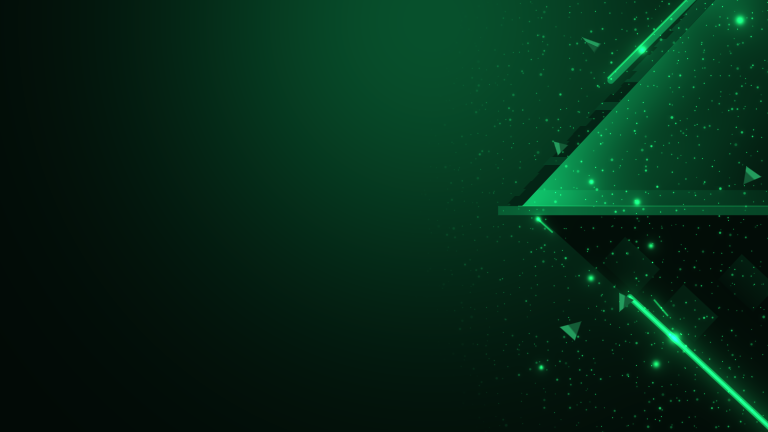
Write a WebGL 1 fragment shader that draws this background.

```glsl
precision highp float;
uniform vec2 u_resolution;

const vec3 NIGHT = vec3(0.008, 0.035, 0.022);
const vec3 EMERALD = vec3(0.07, 1.0, 0.54);
const vec3 NEON = vec3(0.10, 0.95, 0.45);
const vec3 MINT = vec3(0.16, 0.72, 0.43);

float hash(vec2 p) {
  return fract(sin(dot(p, vec2(127.1, 311.7))) * 43758.5);
}

float cover(float d, float aa) {
  return 1.0 - smoothstep(-aa, aa, d);
}

// Signed distance to a line, positive on its right
float side(vec2 p, vec2 a, vec2 b) {
  vec2 dir = normalize(b - a);
  return dot(p - a, vec2(dir.y, -dir.x));
}

float segment(vec2 p, vec2 a, vec2 b) {
  vec2 ab = b - a;
  return length(p - a - ab * clamp(dot(p - a, ab) / dot(ab, ab), 0.0, 1.0));
}

vec2 turn(vec2 p, float angle) {
  float c = cos(angle), s = sin(angle);
  return vec2(c * p.x + s * p.y, c * p.y - s * p.x);
}

float box(vec2 p, vec2 halfSize) {
  vec2 d = abs(p) - halfSize;
  return max(d.x, d.y);
}

// Soft halo around a small hot core
float flare(vec2 p, vec2 center, float size) {
  float r = length(p - center) / size;
  return exp(-r * r) + 0.35 * exp(-r * 0.6);
}

// Triangular splinter with two facets
vec3 addShard(vec3 col, vec2 p, vec2 center, vec2 size, float angle, float aa) {
  vec2 q = turn(p - center, angle) / size;
  float d = max(-q.y - 0.5, abs(q.x) * 0.87 + q.y * 0.5 - 0.5);
  float facet = mix(0.5, 0.85, smoothstep(-0.1, 0.1, q.x + q.y * 0.4));
  return mix(col, MINT * facet, cover(d * min(size.x, size.y), aa));
}

// One scattered dot per grid cell, many cells left empty
float dust(vec2 p, float cells, float amount, float aa) {
  vec2 id = floor(p * cells);
  vec2 offset = vec2(hash(id), hash(id + 17.3));
  float pick = hash(id + 41.7);
  float radius = mix(0.0008, 0.0032, pow(hash(id + 73.1), 3.0));
  float d = length(p - (id + 0.2 + 0.6 * offset) / cells);
  float dot_ = cover(d - radius, aa) + 0.3 * exp(-d / radius * 0.8);
  return dot_ * step(pick, amount) * mix(0.25, 1.0, hash(id + 9.2));
}

vec3 backdrop(vec2 p) {
  vec2 q = (p - vec2(1.0, 0.95)) * vec2(1.0, 0.95);
  return NIGHT + EMERALD * 0.28 * exp(-2.6 * dot(q, q));
}

// Glass wedge lit along its slanted edge and at its tip
vec3 addUpperWedge(vec3 col, vec2 p, float aa) {
  float edge = side(p, vec2(1.208, 0.523), vec2(1.655, 1.0));
  float above = cover(0.523 - p.y, aa);
  float tip = length((p - vec2(1.23, 0.53)) * vec2(0.8, 1.1));
  float light = 0.36 * exp(-5.0 * max(edge, 0.0)) + 0.42 * exp(-6.0 * tip);
  light += 0.07 * cover(p.y - 0.56, aa);
  light *= 0.92 + 0.08 * sin(p.x * 19.0 + sin(p.y * 13.0) * 2.0);
  col = mix(col, NIGHT + EMERALD * light, above * cover(-edge, aa));

  // Chipped rim outside the slanted edge
  float chip = hash(vec2(floor(p.y * 55.0), 3.0));
  float rim = max(edge, -edge - 0.018 - 0.013 * chip);
  float lower = cover(p.y - 0.81, aa);
  vec3 rimColor = mix(vec3(0.025, 0.28, 0.16), vec3(0.012, 0.13, 0.075), lower);
  rimColor += EMERALD * 0.12 * step(0.8, chip) * lower;
  col = mix(col, rimColor, above * cover(rim, aa) * 0.85);

  // Polished upper strip
  float strip = segment(p, vec2(1.414, 0.814), vec2(1.62, 1.02));
  col = mix(col, vec3(0.05, 0.5, 0.28), cover(strip - 0.008, aa));
  float shine = segment(p, vec2(1.408, 0.82), vec2(1.61, 1.022));
  return col + NEON * (0.45 * cover(shine - 0.002, aa) + 0.12 * exp(-shine * 60.0));
}

vec3 addLowerWedge(vec3 col, vec2 p, float aa) {
  float edge = side(p, vec2(1.778, 0.016), vec2(1.25, 0.495));
  float body = cover(p.y - 0.502, aa) * cover(-edge, aa);
  vec3 inside = vec3(0.008, 0.045, 0.026);

  // Faint slanted panels
  for (int i = 0; i < 3; i++) {
    float k = float(i);
    vec2 center = vec2(1.46 + 0.135 * k, 0.385 - 0.055 * k * (3.0 - k) + 0.07 * step(1.5, k));
    vec2 q = turn(p - center, -0.75);
    float fade = smoothstep(-0.08, 0.06, q.y);
    inside += EMERALD * 0.08 * fade * cover(box(q, vec2(0.055, 0.04)), aa);
  }
  inside += EMERALD * 0.07 * exp(-max(edge, 0.0) * 18.0) * smoothstep(0.45, 0.1, p.y);
  col = mix(col, inside, body * 0.9);

  // Neon cutting edge
  float blade = segment(p, vec2(1.458, 0.312), vec2(1.80, -0.006));
  col = mix(col, vec3(0.05, 0.52, 0.28), cover(blade - 0.007, aa));
  return col + NEON * (0.45 * cover(blade - 0.003, aa) + 0.26 * exp(-blade * 38.0));
}

void main() {
  vec2 p = gl_FragCoord.xy / u_resolution.y;
  float aa = 0.8 / u_resolution.y;
  vec3 col = backdrop(p);
  col = addLowerWedge(col, p, aa);
  col = addUpperWedge(col, p, aa);

  // Horizontal bar
  float bar = box(p - vec2(1.653, 0.5125), vec2(0.5, 0.0105));
  vec3 barColor = NIGHT + EMERALD * (0.2 + 0.2 * exp(-3.5 * abs(p.x - 1.3)));
  col = mix(col, barColor, cover(bar, aa));
  col += NEON * 0.3 * cover(abs(p.y - 0.523) - 0.001, aa) * step(1.2, p.x);

  // Drifting dust
  float spread = smoothstep(1.05, 1.5, p.x + 0.12 * sin(p.y * 3.14));
  for (int i = 0; i < 3; i++) {
    float k = float(i);
    col += NEON * 0.6 * spread * dust(p + k * 3.7, 22.0 + 15.0 * k, 0.32, aa);
  }

  // Loose splinters
  col = addShard(col, p, vec2(1.371, 0.897), vec2(0.014, 0.028), 0.95, aa);
  col = addShard(col, p, vec2(1.324, 0.237), vec2(0.030, 0.026), 3.4, aa);
  col = addShard(col, p, vec2(1.445, 0.302), vec2(0.022, 0.026), 2.7, aa);
  col = addShard(col, p, vec2(1.737, 0.593), vec2(0.026, 0.024), 0.4, aa);
  col = addShard(col, p, vec2(1.296, 0.659), vec2(0.020, 0.019), 2.9, aa);

  // Streaks and hot sparks
  float streak = min(segment(p, vec2(1.245, 0.493), vec2(1.278, 0.463)),
                     segment(p, vec2(1.515, 0.305), vec2(1.545, 0.270)));
  float hot = 0.6 * cover(streak - 0.002, aa) + 0.2 * exp(-streak * 130.0);
  hot += flare(p, vec2(1.713, 0.953), 0.010) + flare(p, vec2(1.475, 0.532), 0.007);
  hot += flare(p, vec2(1.368, 0.356), 0.007) + flare(p, vec2(1.519, 0.157), 0.008);
  hot += flare(p, vec2(1.507, 0.431), 0.006) + flare(p, vec2(1.253, 0.149), 0.005);
  hot += flare(p, vec2(1.246, 0.493), 0.006) + flare(p, vec2(1.562, 0.218), 0.012);
  hot += flare(p, vec2(1.487, 0.884), 0.008) + flare(p, vec2(1.369, 0.579), 0.005);
  gl_FragColor = vec4(min(col + NEON * hot * 0.75, 1.0), 1.0);
}
```
